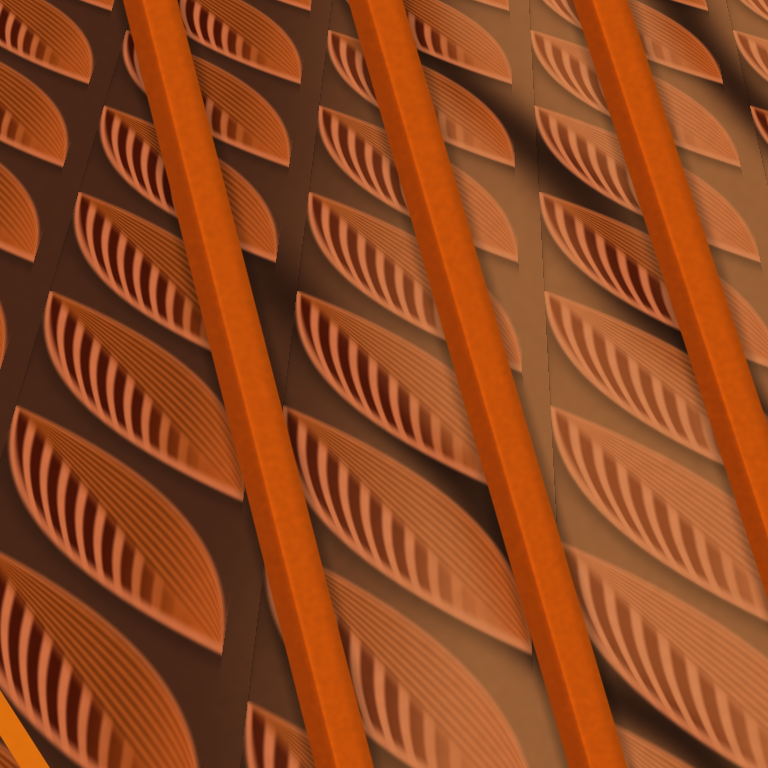
A Shadertoy shader for this pattern:

```glsl
const vec2  LEAF_SIZE    = vec2(0.90, 1.73);  // in columns and rows
const float LEAF_POWER   = 0.44;              // lower is plumper
const float RIDGE_COUNT  = 11.0;
const float VEIN_COUNT   = 8.0;
const float RIM_WIDTH    = 0.030;
const float BAR_COUNT    = 3.0;
const float BAR_WIDTH    = 0.071;
const float BAR_SEAM     = 0.36;
const float TAU          = 6.2831853;

const vec3 GROUND_DARK = vec3(0.28, 0.15, 0.09), GROUND_LIT = vec3(0.59, 0.37, 0.21);
const vec3 VALLEY_DARK = vec3(0.27, 0.07, 0.02), VALLEY_LIT = vec3(0.57, 0.29, 0.14);
const vec3 FLESH_DARK  = vec3(0.56, 0.24, 0.06), FLESH_LIT  = vec3(0.75, 0.43, 0.24);
const vec3 RIDGE_DARK  = vec3(0.79, 0.42, 0.25), RIDGE_LIT  = vec3(0.81, 0.49, 0.30);
const vec3 TIP_GLOW    = vec3(0.78, 0.35, 0.13);
const vec3 BAR_SIDE    = vec3(0.61, 0.23, 0.03), BAR_FACE   = vec3(0.76, 0.31, 0.04);
const vec3 CORNER_BAR  = vec3(0.86, 0.43, 0.06);

vec2 hashGradient(vec2 cell) {
    vec2 h = vec2(dot(cell, vec2(127.1, 311.7)), dot(cell, vec2(269.5, 183.3)));
    return fract(sin(h) * 43758.5) * 2.0 - 1.0;
}

float gradientNoise(vec2 p) {
    vec2 i = floor(p), f = p - i;
    vec2 w = f * f * f * (f * (f * 6.0 - 15.0) + 10.0);
    vec2 e = vec2(1.0, 0.0);
    float low  = mix(dot(hashGradient(i), f), dot(hashGradient(i + e), f - e), w.x);
    float high = mix(dot(hashGradient(i + e.yx), f - e.yx), dot(hashGradient(i + 1.0), f - 1.0), w.x);
    return mix(low, high, w.y);
}

float bump(float x, float width) {
    x /= width;
    return exp(-x * x);
}

// Panel plane in perspective: x counts columns, y counts rows
vec2 panelCoords(vec2 p) {
    float spacing = 0.2565 + 0.173 * p.y;
    return vec2((p.x - 0.432 + 0.12 * p.y) / spacing, 15.44 - 4.327 / spacing);
}

// One carved leaf, tips at (0,0) and (1,1)
vec3 shadeLeaf(vec3 ground, vec2 q, float light, float pixel) {
    float t = clamp(q.x, 0.001, 0.999);
    float lower = pow(t, LEAF_POWER);
    float upper = 1.0 - pow(1.0 - t, LEAF_POWER);
    float lowerSlope = LEAF_POWER * lower / t;
    float upperSlope = LEAF_POWER * (1.0 - upper) / (1.0 - t);
    float toLower = (lower - q.y) * inversesqrt(1.0 + lowerSlope * lowerSlope);
    float toUpper = (q.y - upper) * inversesqrt(1.0 + upperSlope * upperSlope);

    vec3 flesh = mix(FLESH_DARK, FLESH_LIT, light);
    vec3 ridge = mix(RIDGE_DARK, RIDGE_LIT, light);
    vec3 valley = mix(VALLEY_DARK, VALLEY_LIT, light);

    // Bold ridges below the spine
    float across = q.y - q.x;
    float below = max(across, 0.0);
    float along = t - 5.5 * below * below * below;
    float crest = 0.5 + 0.5 * cos(TAU * RIDGE_COUNT * along);
    float fade = smoothstep(0.90, 0.45, t);
    vec3 carved = mix(valley, ridge, smoothstep(0.25, 0.95, crest));
    carved = mix(flesh, carved, fade);

    // Fine veins following the upper edge
    float fan = clamp((q.y - upper) / max(t - upper, 0.02), 0.0, 1.0);
    float vein = 0.5 + 0.5 * cos(TAU * VEIN_COUNT * fan);
    float relief = mix(0.30, 0.13, light) * smoothstep(0.04, 0.3, t);
    vec3 smoothSide = flesh * (1.0 - relief * 0.6) + ridge * relief * vein * 0.7;

    vec3 color = mix(smoothSide, carved, smoothstep(-0.035, 0.035, across));
    color = mix(color, TIP_GLOW, 0.6 * smoothstep(0.65, 1.0, t) * (1.0 - 0.6 * light));

    // Raised rims
    color = mix(color, ridge, 0.9 * smoothstep(RIM_WIDTH * 1.6, RIM_WIDTH * 0.5, toLower));
    color = mix(color, ridge, 0.55 * smoothstep(RIM_WIDTH, 0.0, toUpper));

    float soft = 0.008 + 3.0 * pixel;
    float inside = smoothstep(-soft, soft, min(toLower, toUpper));
    inside *= step(0.0, q.x) * step(q.x, 1.0);
    float contact = bump(min(toLower, 0.0), 0.045) * step(toLower, 0.0) * step(upper, q.y);
    ground *= 1.0 - 0.22 * contact * step(q.x, 1.0);
    return mix(ground, color, inside);
}

void mainImage(out vec4 fragColor, in vec2 fragCoord) {
    float pixel = 1.0 / iResolution.y;
    vec2 p = fragCoord * pixel;
    p.y = 1.0 - p.y;

    // Sunlight from the right, crossed by slanted shadows
    float haze = gradientNoise(p * 4.0);
    float slant = p.x - 0.83 * p.y + 0.06 * haze + 0.018 * sin(p.y * 17.0);
    float shadow = bump(slant - 0.065, 0.045) * smoothstep(0.22, 0.40, p.y);
    shadow = max(shadow, bump(slant - 0.53, 0.042));
    shadow = max(shadow, bump(slant - 0.87, 0.040));
    float light = smoothstep(0.28, 0.74, p.x + 0.05 * p.y + 0.08 * haze);
    light *= 1.0 - 0.9 * shadow;

    // Leaves over the ground
    vec2 panel = panelCoords(p);
    vec3 color = mix(GROUND_DARK, GROUND_LIT, light) * (1.0 - 0.35 * shadow);
    for (float k = 1.0; k >= 0.0; k--) {
        vec2 origin = floor(panel) - vec2(0.0, k);
        color = shadeLeaf(color, (panel - origin) / LEAF_SIZE, light, pixel);
    }

    // Slanted bars in front
    float spacing = 0.293 + 0.037 * p.y;
    float offset = (p.x - 0.160 - 0.251 * p.y) / spacing;
    float index = clamp(floor(offset + 0.3), 0.0, BAR_COUNT - 1.0);
    float x = (offset - index) * spacing;
    float width = BAR_WIDTH + 0.005 * p.y;
    float bar = smoothstep(-pixel, pixel, min(x, width - x));
    float face = smoothstep(-0.03, 0.03, x / width - BAR_SEAM);
    vec3 paint = mix(BAR_SIDE, BAR_FACE, face);
    paint *= 1.0 - 0.14 * smoothstep(0.75, 1.0, x / width) + 0.10 * bump(x / width - BAR_SEAM, 0.06);
    paint *= 1.0 + 0.06 * gradientNoise(p * 110.0);
    color *= 1.0 - 0.25 * smoothstep(0.018, 0.0, abs(x - 0.5 * width) - 0.5 * width);
    color = mix(color, paint, bar);

    // Bright bar in the lower left corner
    float corner = p.x - 0.64 * (p.y - 0.928);
    float cornerBar = smoothstep(pixel, -pixel, abs(corner) - 0.019);
    color = mix(color, CORNER_BAR, cornerBar);

    color *= 1.0 + 0.04 * gradientNoise(p * 60.0);
    fragColor = vec4(color, 1.0);
}
```
